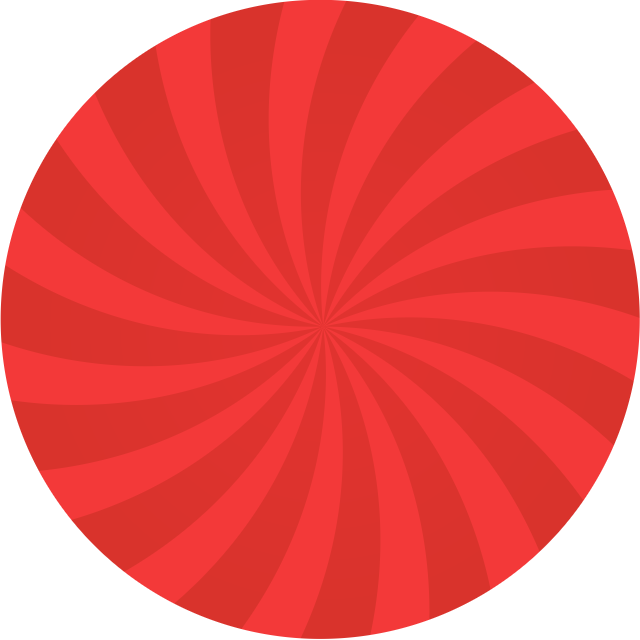
A WebGL 2 fragment shader for this background:

```glsl
#version 300 es
precision highp float;
// A red disk on white, filled with curved rays that fan out from a hub.
// Rays are equal sectors of the polar angle, sheared in proportion to radius
// (Archimedean spirals); edges are smoothed by their distance in pixels.

uniform vec2 u_resolution;
out vec4 fragColor;

const float TAU = 6.2831853;

// Layout, in canvas units with the origin at the lower left
const vec2 DISK_CENTER = vec2(0.5003, 0.501);
const float DISK_RADIUS = 0.4993;
const vec2 HUB = vec2(0.505, 0.4897);

// Rays, with angles in radians clockwise from straight up
const float RAY_COUNT = 15.0;
const float TWIST = 0.784;
const float RAY_START = -0.101;
const float RAY_WIDTH = 0.192;
const float WIDTH_SWAY = 0.011;
const float WIDEST_ANGLE = 1.75;

// Colours
const vec3 PAPER = vec3(1.0);
const vec3 RAY_RED = vec3(0.953, 0.224, 0.224);
const vec3 INNER_RED = vec3(0.878, 0.2, 0.184);
const vec3 OUTER_RED = vec3(0.851, 0.2, 0.173);

// Turns a signed distance (positive inside) into pixel coverage
float coverage(float inside, float pixel) {
    return clamp(inside / pixel + 0.5, 0.0, 1.0);
}

// Signed distance to the nearest ray edge, positive within a ray
float rayDistance(vec2 p) {
    float radius = length(p);
    float angle = atan(p.x, p.y + 1e-6);
    float halfWidth = 0.5 * (RAY_WIDTH + WIDTH_SWAY * cos(angle - WIDEST_ANGLE));
    float period = TAU / RAY_COUNT;
    float turn = (angle - TWIST * radius - RAY_START - halfWidth) / period;
    float fromMiddle = abs(fract(turn + 0.5) - 0.5) * period;
    float slope = length(vec2(1.0, TWIST * radius));
    return (halfWidth - fromMiddle) * radius / slope;
}

void main() {
    float size = min(u_resolution.x, u_resolution.y);
    vec2 p = (gl_FragCoord.xy - 0.5 * u_resolution) / size + 0.5;
    float pixel = 1.0 / size;

    // Darker base, shaded gently from the hub to the rim
    float shade = smoothstep(0.05, 0.5, length(p - HUB));
    vec3 color = mix(INNER_RED, OUTER_RED, shade);

    // Bright spiral rays
    color = mix(color, RAY_RED, coverage(rayDistance(p - HUB), pixel));

    // Round outline over the paper
    float disk = coverage(DISK_RADIUS - length(p - DISK_CENTER), pixel);
    fragColor = vec4(mix(PAPER, color, disk), 1.0);
}
```
